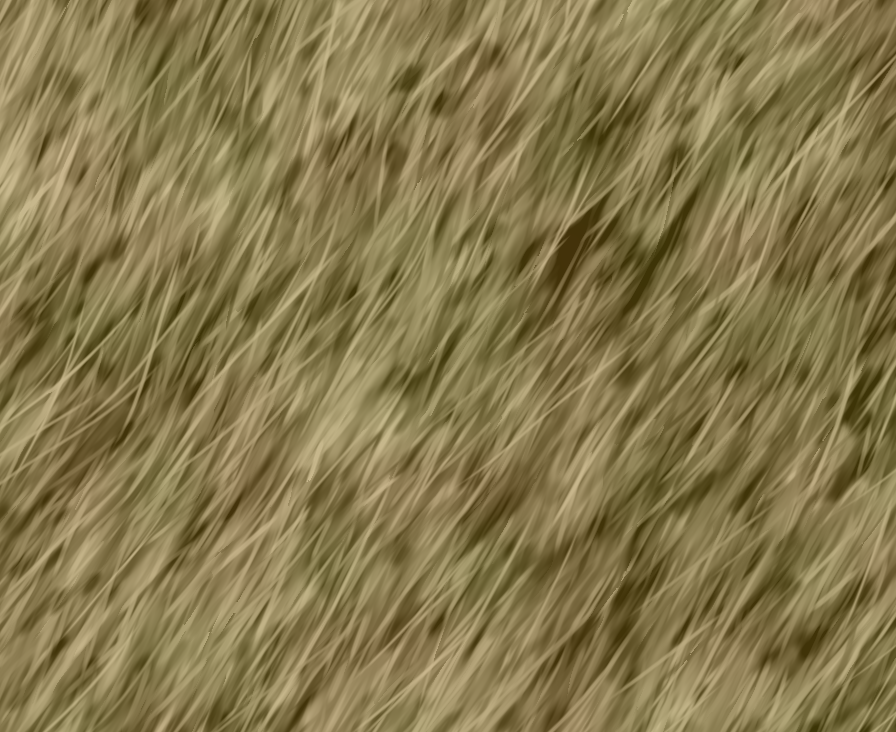
Reproduce this texture procedurally as a Shadertoy shader.

```glsl
// Dry meadow grass leaning to the upper right, seen as a dense mat of stalks.
// Stretched noise forms the thatch, scattered curved blades are layered over it,
// then shadow flecks, broad clumps and a few long pale stalks finish the tone.

const vec3 SHADOW_OLIVE = vec3(0.32, 0.27, 0.10);
const vec3 PALE_STRAW = vec3(0.71, 0.65, 0.48);
const float LEAN = 0.98;
const int BLADE_LAYERS = 8;

vec3 hash3(vec3 p) {
    p = fract(p * vec3(0.1031, 0.1030, 0.0973));
    p += dot(p, p.yxz + 33.33);
    return fract((p.xxy + p.yxx) * p.zyx);
}

float noise(vec2 p, float seed) {
    vec2 cell = floor(p), f = fract(p);
    f = f * f * (3.0 - 2.0 * f);
    float a = hash3(vec3(cell, seed)).x;
    float b = hash3(vec3(cell + vec2(1, 0), seed)).x;
    float c = hash3(vec3(cell + vec2(0, 1), seed)).x;
    float d = hash3(vec3(cell + vec2(1, 1), seed)).x;
    return mix(mix(a, b, f.x), mix(c, d, f.x), f.y);
}

// Returns (across, along) coordinates for stalks leaning at the given angle.
vec2 alongStalk(vec2 p, float angle) {
    float c = cos(angle), s = sin(angle);
    return vec2(s * p.x - c * p.y, c * p.x + s * p.y);
}

// Bends the whole field gently so that the lean drifts from place to place.
vec2 windWarp(vec2 p) {
    float push = noise(p * 1.7, 3.0) - 0.5 + 0.25 * (noise(p * 5.0, 4.0) - 0.5);
    return p + 0.09 * push * vec2(sin(LEAN), -cos(LEAN));
}

// One scattered layer of tapered blades: x is coverage, y is the blade's tone.
vec2 blades(vec2 q, vec2 spacing, float halfWidth, float density, float soft, float seed) {
    vec2 home = floor(q / spacing);
    vec2 result = vec2(0.0, 0.5);
    for (int j = -1; j <= 1; j++) {
        for (int i = -1; i <= 1; i++) {
            vec2 cell = home + vec2(i, j);
            vec3 place = hash3(vec3(cell, seed));
            vec3 form = hash3(vec3(cell, seed + 17.0));
            vec2 d = q - (cell + place.xy) * spacing;
            float halfLength = spacing.y * mix(0.28, 0.62, form.x);
            float t = d.y / halfLength;
            float tilt = (form.y - 0.5) * 0.32;
            float curve = (form.z - 0.5) * 0.12 * halfLength;
            float across = abs(d.x - tilt * d.y - curve * t * t);
            float taper = 1.0 - smoothstep(0.45, 1.0, abs(t));
            float width = halfWidth * mix(0.6, 1.3, place.z) * (0.4 + 0.6 * taper);
            float cover = 1.0 - smoothstep(width - soft, width + soft, across);
            cover *= taper * step(form.z, density);
            if (cover > result.x) result = vec2(cover, fract(place.z * 7.0 + form.x));
        }
    }
    return result;
}

// Soft matted straw beneath the separate blades.
float thatch(vec2 p) {
    float coarse = noise(alongStalk(p, LEAN) * vec2(75.0, 13.0), 11.0);
    float fine = noise(alongStalk(p, LEAN + 0.12) * vec2(150.0, 22.0), 12.0);
    return 0.42 + 0.65 * (coarse - 0.5) + 0.45 * (fine - 0.5);
}

// Short dark gaps that run with the grass, gathered in patches.
float shadowFlecks(vec2 p) {
    float gaps = noise(alongStalk(p, LEAN - 0.06) * vec2(62.0, 21.0), 21.0);
    float patches = noise(p * 7.0, 22.0);
    return smoothstep(0.52, 0.92, gaps) * mix(0.45, 1.15, patches);
}

void mainImage(out vec4 fragColor, in vec2 fragCoord) {
    vec2 uv = fragCoord / iResolution.y;
    vec2 p = windWarp(uv);
    float soft = max(0.0018, 0.8 / iResolution.y);
    float tone = thatch(p);

    // Crossing layers of short blades, brighter towards the top.
    for (int k = 0; k < BLADE_LAYERS; k++) {
        float layer = float(k);
        float height = layer / float(BLADE_LAYERS - 1);
        float angle = LEAN + (hash3(vec3(layer, 5.0, 9.0)).x - 0.5) * 0.42;
        vec2 q = alongStalk(p, angle) + layer * vec2(0.37, 0.61);
        vec2 blade = blades(q, vec2(0.022, 0.14), 0.0028, 0.85, soft, 30.0 + layer);
        float bladeTone = mix(0.12, 0.88, blade.y) + 0.16 * height;
        tone = mix(tone, bladeTone, blade.x * 0.68);
    }

    // Gaps and broad light and dark clumps.
    tone -= 0.42 * shadowFlecks(p);
    tone += 0.38 * (noise(uv * 4.0, 41.0) - 0.5);
    tone += 0.30 * (noise(alongStalk(p, LEAN) * vec2(22.0, 8.0), 42.0) - 0.5);

    // Sparse long stalks catching the light, some leaning lower.
    for (int k = 0; k < 3; k++) {
        float layer = float(k);
        vec2 q = alongStalk(p, LEAN + 0.14 - 0.17 * layer);
        vec2 stalk = blades(q, vec2(0.065, 0.34), 0.0022, 0.55, soft, 60.0 + layer);
        tone = mix(tone, mix(0.75, 1.12, stalk.y), stalk.x * 0.7);
    }

    // Straw ramp with a slight drift between green and brown.
    tone = clamp(0.56 + 1.15 * (tone - 0.49), -0.18, 1.18);
    vec3 color = mix(SHADOW_OLIVE, PALE_STRAW, tone);
    float hue = noise(uv * 9.0, 51.0) - 0.5;
    color += hue * vec3(0.030, -0.012, 0.015);
    fragColor = vec4(clamp(color, 0.0, 1.0), 1.0);
}
```
